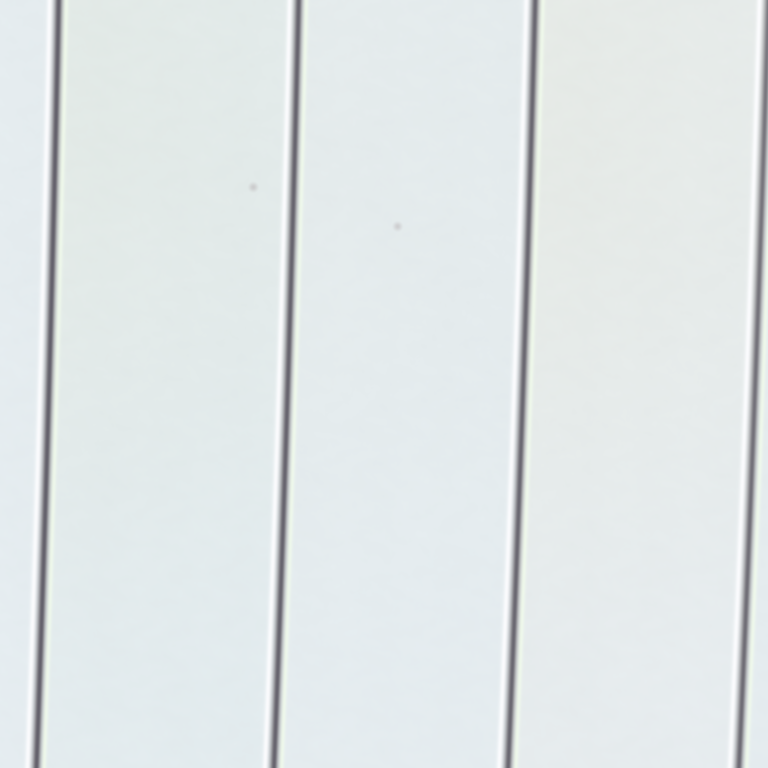
Write a WebGL 1 fragment shader that draws this pattern.

```glsl
precision highp float;

uniform vec2 u_resolution;

const vec3 COOL = vec3(0.896, 0.925, 0.941);
const vec3 WARM = vec3(0.893, 0.915, 0.896);
const vec3 LEFT_GLINT = vec3(0.990, 0.992, 1.0);
const vec3 RIGHT_GLINT = vec3(0.950, 0.990, 0.930);
const vec3 SLOT = vec3(0.49, 0.48, 0.50);
const vec3 SLOT_CORE = vec3(0.35, 0.34, 0.39);
const vec3 FADED_SLOT = vec3(0.60, 0.60, 0.61);
const vec3 DIRT = vec3(0.70, 0.67, 0.68);
const float PANEL_WIDTH = 0.306;

vec2 hash2(vec2 p) {
  vec2 q = vec2(dot(p, vec2(127.1, 311.7)), dot(p, vec2(269.5, 183.3)));
  return fract(sin(q) * 43758.5);
}

// Leaning, slightly bowed groove; spacing narrows to the right
float grooveX(float index, float y) {
  float base = 0.047 + 0.3115 * index - 0.0022 * index * index;
  float lean = 0.029 + 0.0032 * index;
  return base + lean * y + 0.008 * y * (1.0 - y);
}

// Soft bell-shaped stripe, never thinner than a pixel
float softStripe(float offset, float spread, float pixel) {
  float t = offset / max(spread, 0.6 * pixel);
  return exp(-0.5 * t * t);
}

float mottle(vec2 p) {
  float sum = 0.0;
  float weight = 0.5;
  for (int k = 0; k < 4; k++) {
    sum += weight * sin(p.x + 1.7 * sin(p.y)) * sin(p.y + 1.3 * sin(p.x * 0.7));
    p = mat2(1.5, 1.1, -1.1, 1.5) * p + 2.3;
    weight *= 0.55;
  }
  return sum;
}

// Sparse cellular specks, one candidate per cell
float specks(vec2 p, float density, float radius) {
  vec2 cell = floor(p);
  vec2 center = 0.2 + 0.6 * hash2(cell);
  vec2 traits = hash2(cell + 17.0);
  float size = radius * mix(0.7, 1.0, traits.y);
  float spot = 1.0 - smoothstep(0.0, size, length(p - cell - center));
  return spot * step(traits.x, density) * mix(0.3, 0.6, traits.y);
}

// Alternating warm panels, warmest near the top and left edge
vec3 panelColor(float index, float across, float y) {
  float odd = mod(index, 2.0);
  float warmth = mix(0.32, 0.74, odd) * mix(0.25, 1.0, smoothstep(0.0, 0.85, y));
  warmth *= mix(1.15, 0.75, across) * mix(0.5, 1.0, step(0.5, index));
  vec3 color = mix(COOL, WARM, warmth);
  return color + odd * (index - 2.0) * vec3(0.007, 0.001, 0.0);
}

// Bright rims around a grey slot with a darker core
vec3 addGroove(vec3 color, float offset, float fade, float pixel) {
  color = mix(color, LEFT_GLINT, softStripe(offset + 0.0108, 0.0028, pixel));
  color = mix(color, RIGHT_GLINT, 0.9 * softStripe(offset - 0.0100, 0.0024, pixel));
  color = mix(color, mix(SLOT, FADED_SLOT, fade), softStripe(offset, 0.0040, pixel));
  float core = (1.0 - 0.6 * fade) * softStripe(offset - 0.0006, 0.0019, pixel);
  return mix(color, SLOT_CORE, 0.72 * core);
}

void main() {
  vec2 uv = gl_FragCoord.xy / u_resolution;
  float pixel = 1.0 / u_resolution.x;

  // Find the panel to the right of the last groove passed
  float panel = 0.0;
  float across = 0.0;
  for (int i = -1; i < 4; i++) {
    float offset = uv.x - grooveX(float(i), uv.y);
    if (offset > 0.0) {
      panel = float(i) + 1.0;
      across = clamp(offset / PANEL_WIDTH, 0.0, 1.0);
    }
  }

  // Painted surface with faint unevenness and dirt
  vec3 color = panelColor(panel, across, uv.y);
  color += 0.003 * mottle(uv * vec2(14.0, 9.0));
  color += 0.005 * mottle(uv * vec2(70.0, 85.0));
  color = mix(color, DIRT, specks(uv * 5.0, 0.2, 0.05));

  // Grooves, paler toward the right
  for (int i = 0; i < 4; i++) {
    float index = float(i);
    float fade = 0.12 * index + 0.35 * step(2.5, index) * uv.y;
    color = addGroove(color, uv.x - grooveX(index, uv.y), fade, pixel);
  }

  gl_FragColor = vec4(color, 1.0);
}
```
